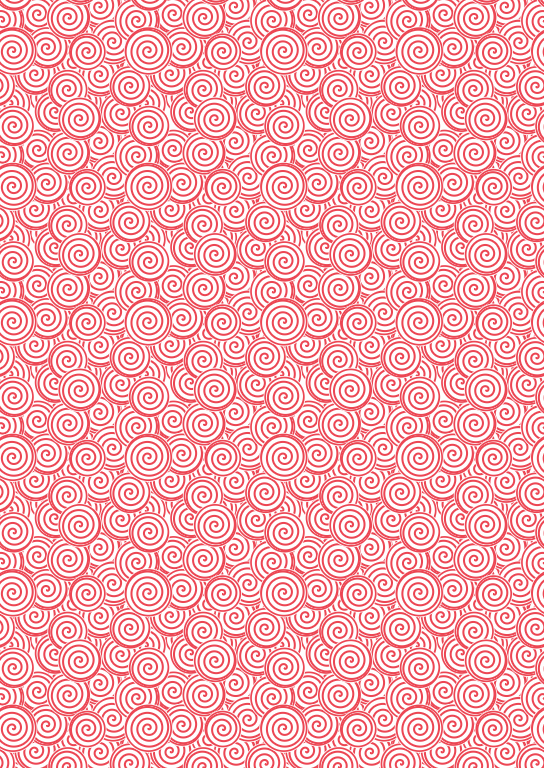
Write a Shadertoy shader that draws this pattern.

```glsl
// Overlapping spiral discs, red on white, in a tile that repeats over the canvas.
// Each layer is a jittered grid of discs; the layers are painted back to front,
// and every disc is an Archimedean spiral in a thin rim with a narrow white border.

#define CELL 0.1245        // grid cell as a share of the canvas width
#define TILE_CELLS 2.0     // cells along one side of the repeating tile
#define LAYERS 7           // number of stacked disc layers
#define RADIUS_MIN 0.235   // disc radii, in cells
#define RADIUS_MAX 0.35
#define JITTER 0.09        // largest shift of a disc from its cell centre
#define LINE_WIDTH 0.030   // spiral stroke, in cells
#define RIM_WIDTH 0.025    // outline of a disc, in cells
#define BORDER_WIDTH 0.012 // white border outside the outline, in cells
#define START_ANGLE 0.8    // direction in which the spirals begin
#define RED vec3(0.925, 0.275, 0.327)
#define WHITE vec3(1.0, 0.995, 0.995)

const float TAU = 6.2831853;

// Three random values from three coordinates, without sine
vec3 hash3(vec3 p) {
    p = fract(p * vec3(0.1031, 0.1030, 0.0973));
    p += dot(p, p.yxz + 33.33);
    return fract((p.xxy + p.yxx) * p.zyx);
}

// Share of a pixel that lies on the negative side of a distance
float coverage(float dist, float pixel) {
    return clamp(0.5 - dist / pixel, 0.0, 1.0);
}

// Distance to the stroke of a spiral that winds out from the centre
float spiralDistance(vec2 p, float pitch) {
    float r = max(length(p), 1e-4);
    float turn = atan(p.y, p.x) / TAU;
    float offset = abs(fract(r / pitch - turn) - 0.5) * pitch;
    float slope = pitch / (TAU * r);
    return offset / sqrt(1.0 + slope * slope) - 0.5 * LINE_WIDTH;
}

// Paint one disc over the colour below it
vec3 paintDisc(vec3 below, vec2 p, float radius, float pixel) {
    float edge = length(p) - radius;
    float turns = 0.4 + 10.4 * radius;
    float rim = abs(edge + 0.5 * RIM_WIDTH) - 0.5 * RIM_WIDTH;
    float spiral = max(spiralDistance(p, radius / turns), edge);
    vec3 disc = mix(WHITE, RED, coverage(min(rim, spiral), pixel));
    return mix(below, disc, coverage(edge - BORDER_WIDTH, pixel));
}

void mainImage(out vec4 fragColor, in vec2 fragCoord) {
    vec2 p = fragCoord / (iResolution.x * CELL);
    float pixel = 1.0 / (iResolution.x * CELL);
    float c = cos(START_ANGLE), s = sin(START_ANGLE);
    mat2 spin = mat2(c, -s, s, c);

    vec3 colour = WHITE;
    for (int i = 0; i < LAYERS; i++) {
        float layer = float(i);
        // Even spread of the grid origins so the layers fill each other's gaps
        vec2 q = p + fract(vec2(0.7549, 0.5698) * (layer + 1.0));
        vec2 cell = floor(q);
        vec3 rnd = hash3(vec3(mod(cell, TILE_CELLS), layer) * 7.31 + 11.7);

        // Discs near the front tend to be larger
        float size = 0.7 * rnd.z + 0.3 * layer / float(LAYERS - 1);
        float radius = mix(RADIUS_MIN, RADIUS_MAX, size);
        float shift = min(JITTER, 0.48 - radius);
        vec2 centre = cell + 0.5 + shift * (2.0 * rnd.xy - 1.0);

        colour = paintDisc(colour, spin * (q - centre), radius, pixel);
    }
    fragColor = vec4(colour, 1.0);
}
```
